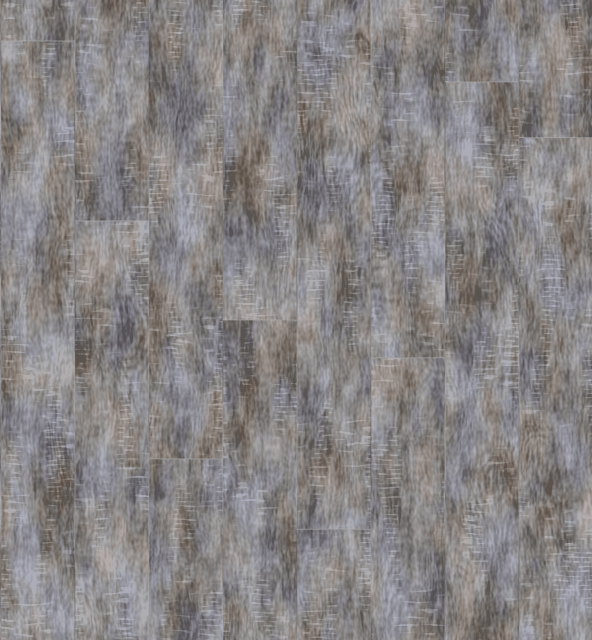
This texture is drawn by a WebGL 2 fragment shader. Its source:

```glsl
#version 300 es
precision highp float;
// Weathered grey oak floor: eight columns of long planks with staggered end joints.

uniform vec2 u_resolution;
out vec4 fragColor;

const float TAU = 6.28318;
const float ASPECT = 0.926;          // canvas width over height
const int COLUMNS = 8;
const float COLUMN_SHIFT = 0.0015;   // left edge of the first full column
const float PLANK_LENGTH = 1.0;
const float JOINTS[COLUMNS] = float[](0.936, 0.655, 0.283, 0.5, 0.173, 0.441, 0.872, 0.785);
const float SEAM_HALF_WIDTH = 0.0008;
const float SAW_FREQUENCY = 140.0;   // saw marks per canvas height

const vec3 DARK = vec3(0.35, 0.33, 0.315);
const vec3 MIDDLE = vec3(0.53, 0.52, 0.515);
const vec3 LIGHT = vec3(0.68, 0.68, 0.695);
const vec3 BROWN_TINT = vec3(0.02, -0.008, -0.028);
const vec3 LAVENDER_TINT = vec3(-0.012, -0.007, 0.03);
const vec3 SEAM_LIGHT = vec3(0.66, 0.66, 0.66);
const vec3 SEAM_DARK = vec3(0.36, 0.35, 0.34);

float hash(vec2 p) {
  return fract(sin(dot(p, vec2(127.1, 311.7))) * 43758.5);
}

vec2 gradientAt(vec2 cell) {
  float angle = TAU * hash(cell);
  return vec2(cos(angle), sin(angle));
}

// Gradient noise, roughly -0.7 to 0.7
float noise(vec2 p) {
  vec2 i = floor(p), f = p - i;
  vec2 u = f * f * f * (f * (f * 6.0 - 15.0) + 10.0);
  vec2 e = vec2(1.0, 0.0);
  float low = mix(dot(gradientAt(i), f), dot(gradientAt(i + e), f - e), u.x);
  float high = mix(dot(gradientAt(i + e.yx), f - e.yx), dot(gradientAt(i + 1.0), f - 1.0), u.x);
  return mix(low, high, u.y);
}

float fbm(vec2 p) {
  float sum = 0.0, amplitude = 1.0;
  for (int octave = 0; octave < 4; octave++) {
    sum += amplitude * noise(p);
    p = p * 2.03 + 17.3;
    amplitude *= 0.5;
  }
  return sum;
}

float hairline(float distance, float pixel) {
  return clamp((SEAM_HALF_WIDTH - distance) / pixel + 0.5, 0.0, 1.0);
}

// Tone of the bare wood: stains, curved figure, fibres and pores
float woodTone(vec2 q, float stain) {
  float tone = 0.51 + 0.55 * stain;
  tone += 0.28 * fbm(q * vec2(48.0, 26.0));
  float field = noise(q * vec2(15.0, 5.0)) + 0.12 * fbm(q * vec2(40.0, 14.0));
  float figureMask = smoothstep(0.0, 0.4, noise(q * vec2(14.0, 5.0) + 31.0));
  tone += 0.11 * figureMask * sin(TAU * 9.0 * field);
  tone += 0.22 * noise(q * vec2(120.0, 11.0));
  tone += 0.32 * noise(q * vec2(230.0, 36.0));
  tone += 0.26 * noise(q * vec2(250.0, 140.0));
  float pores = smoothstep(0.12, 0.5, noise(q * vec2(135.0, 38.0) + 7.0));
  return tone - 0.28 * pores * smoothstep(0.15, -0.3, stain);
}

// Pale cross marks: regular saw lines and loose scratches, both in patches
float crossMarks(vec2 q) {
  float sawMask = smoothstep(0.12, 0.38, noise(q * vec2(26.0, 6.5) + 53.0));
  float wobble = 0.004 * noise(q * vec2(22.0, 18.0));
  float saw = smoothstep(0.0, 0.9, sin(TAU * SAW_FREQUENCY * (q.y + wobble)));
  saw *= smoothstep(-0.25, 0.2, noise(q * vec2(65.0, 130.0)));
  float scratchMask = smoothstep(-0.02, 0.3, noise(q * vec2(15.0, 8.0) + 91.0));
  float scratch = smoothstep(0.18, 0.45, noise(q * vec2(32.0, 170.0) + 13.0));
  return 0.36 * sawMask * (saw - 0.25) + 0.34 * scratchMask * scratch;
}

void main() {
  vec2 uv = gl_FragCoord.xy / u_resolution;
  vec2 p = uv * vec2(ASPECT, 1.0);
  float pixel = 1.0 / u_resolution.y;

  // Plank layout
  float across = (uv.x - COLUMN_SHIFT) * float(COLUMNS);
  float column = floor(across);
  float along = (uv.y - JOINTS[(int(column) + COLUMNS) % COLUMNS]) / PLANK_LENGTH;
  vec2 plank = vec2(column, floor(along));
  vec2 q = p + 40.0 * vec2(hash(plank + 3.7), hash(plank + 11.9));

  // Wood with wear
  vec2 bend = 0.008 * vec2(noise(q * vec2(20.0, 9.0)), noise(q * 16.0 + 5.0));
  float stain = fbm((q + bend) * vec2(17.0, 5.5));
  float tone = woodTone(q + bend, stain) + crossMarks(q);
  tone += 0.1 * (hash(plank + 23.1) - 0.5);
  tone = clamp(tone, 0.0, 1.0);
  vec3 colour = mix(DARK, MIDDLE, min(tone * 2.0, 1.0));
  colour = mix(colour, LIGHT, max(tone * 2.0 - 1.0, 0.0));
  float hue = fbm(q * vec2(20.0, 9.0) + 67.0);
  colour += BROWN_TINT * smoothstep(0.0, 0.45, hue);
  colour += LAVENDER_TINT * smoothstep(0.05, -0.4, hue);

  // Seams between columns and at plank ends
  float sideDistance = abs(fract(across + 0.5) - 0.5) * ASPECT / float(COLUMNS);
  float endDistance = abs(fract(along + 0.5) - 0.5) * PLANK_LENGTH;
  float sideTone = smoothstep(-0.3, 0.2, noise(vec2(floor(across + 0.5) * 7.3, p.y * 6.0)));
  colour = mix(colour, mix(SEAM_DARK, SEAM_LIGHT, sideTone), 0.5 * hairline(sideDistance, pixel));
  colour = mix(colour, SEAM_LIGHT, 0.6 * hairline(endDistance, pixel));

  fragColor = vec4(colour, 1.0);
}
```
